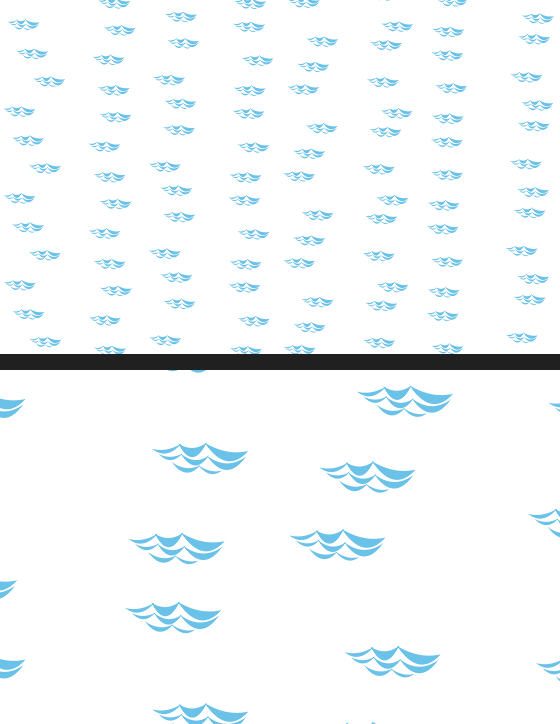
Top: the whole. Bottom: its middle third, enlarged.
Write a Shadertoy shader that draws this pattern.

```glsl
// Small blue water waves scattered over a white ground.
// Each wave is a stack of tapered crescents; staggered columns of jittered
// cells place the waves, and the scatter nearly repeats every few rows.

const float SHEET_WIDTH = 768.0;           // design units across the canvas
const vec2 CELL = vec2(96.0, 39.7);
const vec2 MARGIN = vec2(2.0, 3.0);
const vec2 JITTER = vec2(40.0, 21.0);
const float ROWS_PER_BAND = 3.0;
const float BAND_DRIFT = 8.0;
const float COLUMN_STAGGER = 0.4;
const vec3 PAPER = vec3(1.0);
const vec3 WATER = vec3(0.42, 0.76, 0.91);

vec2 hash22(vec2 p) {
    vec3 q = fract(vec3(p.xyx) * vec3(0.1031, 0.1030, 0.0973));
    q += dot(q, q.yzx + 33.33);
    return fract((q.xx + q.yz) * q.zy);
}

// Coverage of a hanging crescent between two tips, bounded by two parabolas.
// sag.x is the depth of the upper edge, sag.y that of the lower edge.
float crescent(vec2 p, vec2 tipA, vec2 tipB, vec2 sag, float pixel) {
    float t = (p.x - tipA.x) / (tipB.x - tipA.x);
    float bow = 4.0 * t * (1.0 - t);
    float chord = mix(tipA.y, tipB.y, t);
    float below = clamp((chord - sag.x * bow - p.y) / pixel + 0.5, 0.0, 1.0);
    float above = clamp((p.y - chord + sag.y * bow) / pixel + 0.5, 0.0, 1.0);
    return max(below + above - 1.0, 0.0);
}

// One wave, about 44 units wide and 14 tall.
float wave(vec2 p, float pixel) {
    // Crest line
    float ink = crescent(p, vec2(0.0, 10.5), vec2(13.5, 13.0), vec2(1.5, 3.3), pixel);
    ink += crescent(p, vec2(12.0, 13.0), vec2(25.0, 13.4), vec2(2.3, 6.5), pixel);
    ink += crescent(p, vec2(24.0, 13.4), vec2(44.0, 9.5), vec2(2.1, 6.5), pixel);
    // Middle ripple
    ink += crescent(p, vec2(3.0, 8.2), vec2(14.0, 8.5), vec2(1.5, 3.0), pixel);
    ink += crescent(p, vec2(13.0, 8.5), vec2(26.0, 7.5), vec2(2.6, 5.1), pixel);
    ink += crescent(p, vec2(25.0, 7.5), vec2(43.0, 7.0), vec2(3.4, 6.4), pixel);
    // Lower ripple
    ink += crescent(p, vec2(9.0, 4.5), vec2(22.0, 3.0), vec2(2.0, 4.1), pixel);
    ink += crescent(p, vec2(21.0, 3.2), vec2(32.0, 0.6), vec2(1.4, 2.8), pixel);
    return min(ink, 1.0);
}

// One wave per cell, kept inside the cell so no neighbours are needed.
float scatteredWaves(vec2 p, float pixel) {
    float column = floor(p.x / CELL.x);
    p.y += CELL.y * COLUMN_STAGGER * column;
    float row = floor(p.y / CELL.y);
    vec2 local = p - vec2(column, row) * CELL;

    vec2 spot = hash22(vec2(column + 7.0, mod(row, ROWS_PER_BAND) + 19.0));
    float drift = hash22(vec2(floor(row / ROWS_PER_BAND) + 3.0, 41.0)).x;
    vec2 corner = MARGIN + JITTER * spot + vec2(BAND_DRIFT * drift, 0.0);
    return wave(local - corner, pixel);
}

void mainImage(out vec4 fragColor, in vec2 fragCoord) {
    float pixel = SHEET_WIDTH / iResolution.x;
    float ink = scatteredWaves(fragCoord * pixel, pixel);
    fragColor = vec4(mix(PAPER, WATER, ink), 1.0);
}
```
